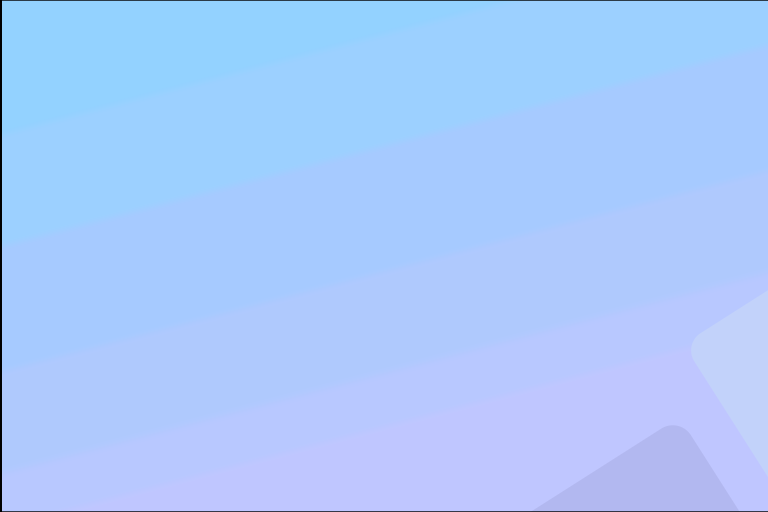
A WebGL 2 fragment shader for this background:

```glsl
#version 300 es
precision highp float;
// Draws a slanted blue-to-lilac banded sky with two tilted rounded cards and a thin dark frame.

uniform vec2 u_resolution;
out vec4 outColor;

// Signed distance to a rounded square, tilted to the cards' shared angle.
float cardDistance(vec2 p, vec2 center, float halfSize, float radius) {
    p -= center;
    vec2 local = vec2(dot(p, vec2(0.843, 0.537)), dot(p, vec2(0.537, -0.843)));
    vec2 q = abs(local) - halfSize + radius;
    return length(max(q, 0.0)) + min(max(q.x, q.y), 0.0) - radius;
}

// Antialiased fill: 1 inside a shape, 0 outside.
float coverage(float distanceToEdge, float pixel) {
    return clamp(0.5 - distanceToEdge / pixel, 0.0, 1.0);
}

// Sky in soft bands, descending along a shallow slant.
vec3 bandedSky(vec2 p) {
    const float edges[5] = float[](0.264, 0.482, 0.727, 0.926, 1.030);
    const vec3 bands[5] = vec3[](
        vec3(0.612, 0.816, 1.000),
        vec3(0.651, 0.792, 1.000),
        vec3(0.688, 0.788, 0.994),
        vec3(0.720, 0.784, 1.000),
        vec3(0.750, 0.778, 1.000));
    float depth = 1.0 - p.y + 0.262 * p.x;
    vec3 sky = vec3(0.575, 0.822, 1.000);
    for (int i = 0; i < 5; i++) {
        sky = mix(sky, bands[i], smoothstep(-0.012, 0.012, depth - edges[i]));
    }
    return sky;
}

void main() {
    // Canvas height is one unit.
    vec2 p = gl_FragCoord.xy / u_resolution.y;
    float pixel = 1.0 / u_resolution.y;
    vec3 color = bandedSky(p);

    // Cards: a dusky one at the bottom, a pale one at the right.
    float dusky = cardDistance(p, vec2(1.235, -0.229), 0.3, 0.042);
    float pale = cardDistance(p, vec2(1.749, 0.236), 0.3, 0.040);
    color = mix(color, vec3(0.700, 0.722, 0.942), coverage(dusky, pixel));
    color = mix(color, vec3(0.760, 0.823, 0.981), coverage(pale, pixel));

    // Frame: a stronger line on the left, hairlines above and below.
    float leftLine = coverage(p.x - 0.0039, pixel);
    float hairlines = coverage(min(p.y, 1.0 - p.y) - 0.0014, pixel);
    color *= (1.0 - leftLine) * (1.0 - hairlines);

    outColor = vec4(color, 1.0);
}
```
